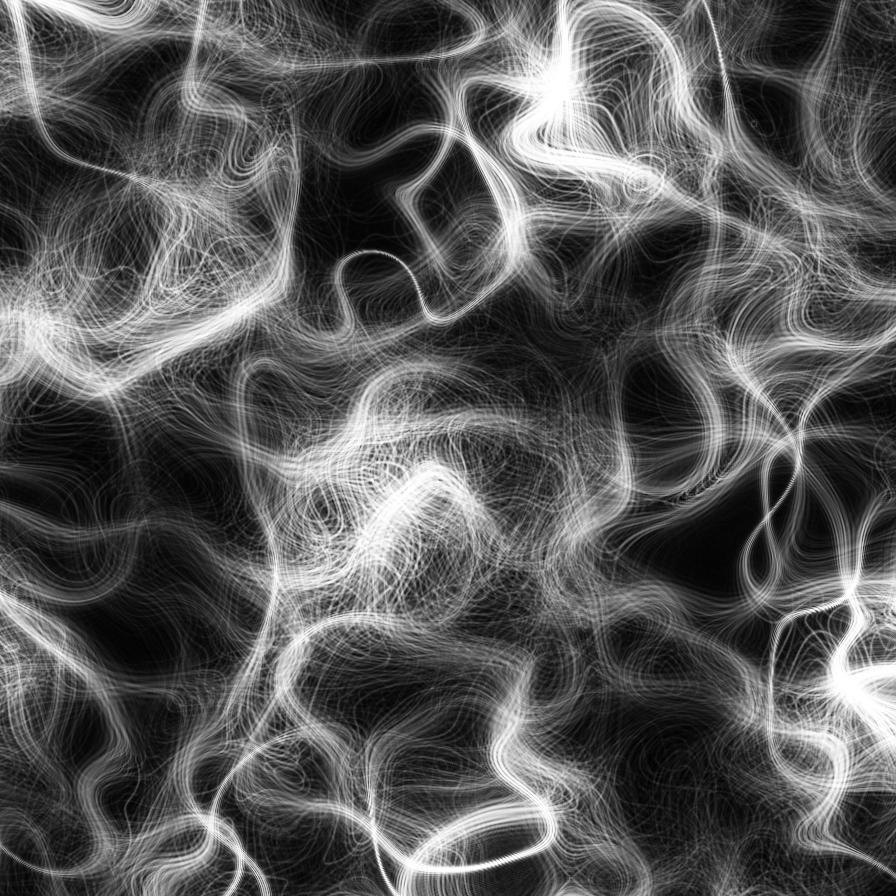
This texture is drawn by a WebGL 2 fragment shader. Its source:

```glsl
#version 300 es
precision highp float;
// Glowing tangle of hair-fine strands, gathered in bundles that pinch and fan out.
// Each bundle follows the zero line of a warped field of layered sines; its strands
// are level lines of that field, wobbled differently per layer, and summed as light.

uniform vec2 u_resolution;
out vec4 outColor;

const int   BUNDLES        = 5;      // independent winding fields
const int   LAYERS         = 7;      // wobbled strand sets per bundle
const float BUNDLE_FREQ    = 11.0;   // radians per canvas height
const float WARP_FREQ      = 21.0;
const float WARP_AMOUNT    = 0.027;
const float WOBBLE_FREQ    = 13.0;
const float WOBBLE_AMOUNT  = 0.9;    // in bundle half widths
const float SPREAD         = 0.28;   // typical half width in field units
const float SPREAD_RANGE   = 0.75;   // how strongly bundles pinch and fan
const float STRANDS        = 5.0;    // strands per half width
const float STRAND_WIDTH   = 0.0013; // canvas heights
const float STRAY_LIGHT    = 0.012;  // faint hairs far from any bundle
const float PATCHINESS     = 0.55;   // contrast between voids and bright regions
const float EXPOSURE       = 0.38;
const float CONTRAST       = 1.25;

const float GOLDEN_ANGLE = 2.39996;
const float WAVE_GROWTH  = 1.17;

float hash(float n) {
  return fract(sin(n * 12.9898) * 4375.85);
}

// Layered sines in turning directions; zero mean, unit variance.
float waves(vec2 p, float freq, float seed) {
  float c = cos(GOLDEN_ANGLE), s = sin(GOLDEN_ANGLE);
  mat2 turn = WAVE_GROWTH * mat2(c, s, -s, c);
  float a = 6.2832 * hash(seed);
  vec2 q = freq * mat2(cos(a), sin(a), -sin(a), cos(a)) * p;
  float sum = 0.0;
  for (int i = 0; i < 5; i++) {
    sum += sin(q.x + 6.2832 * fract(seed * 0.618 + float(i * i) * 0.37 + a * float(i)));
    q = turn * q;
  }
  return sum * 0.632;
}

// Level lines of constant width, each with its own brightness.
float strands(float level, float seed) {
  float slope = length(vec2(dFdx(level), dFdy(level))) * u_resolution.y;
  float width = max(STRAND_WIDTH, 0.6 / u_resolution.y);
  float ratio = abs(fract(level) - 0.5) / max(slope * width, 0.00001);
  float glow = hash(floor(level) + seed * 7.31);
  float fine = glow * glow * exp(-ratio * ratio);
  // Where lines merge, broader smooth streaks replace them
  float merged = 0.33 + 0.26 * sin(level * 1.3 + seed * 5.0);
  return mix(fine, merged, smoothstep(0.4, 0.9, slope * width));
}

void main() {
  vec2 p = gl_FragCoord.xy / u_resolution.y;
  float light = 0.0;

  for (int b = 0; b < BUNDLES; b++) {
    float seed = 3.7 + 11.3 * float(b);

    // Winding centre line and local width of the bundle
    vec2 warp = vec2(waves(p, WARP_FREQ, seed + 1.0), waves(p, WARP_FREQ, seed + 2.0));
    vec2 q = p + WARP_AMOUNT * warp;
    float field = waves(q, BUNDLE_FREQ, seed);
    float fan = SPREAD_RANGE * waves(p, BUNDLE_FREQ * 0.8, seed + 3.0);
    float across = field / (SPREAD * exp(fan));

    // Strand sets that drift apart and cross within the bundle
    float bundle = 0.0;
    for (int k = 0; k < LAYERS; k++) {
      float layerSeed = seed + 4.1 + 0.83 * float(k);
      float freq = WOBBLE_FREQ + 1.5 * float(k);
      float offset = across + WOBBLE_AMOUNT * waves(q, freq, layerSeed);
      float envelope = exp(-abs(offset)) + STRAY_LIGHT;
      bundle += envelope * strands(offset * STRANDS, layerSeed);
    }
    light += bundle * exp(-0.5 * fan);
  }

  // Broad voids and bright regions, then soft saturation
  light *= EXPOSURE * exp(PATCHINESS * waves(p, 11.0, 91.7));
  light = pow(light, CONTRAST);
  outColor = vec4(vec3(1.0 - exp(-light)), 1.0);
}
```
